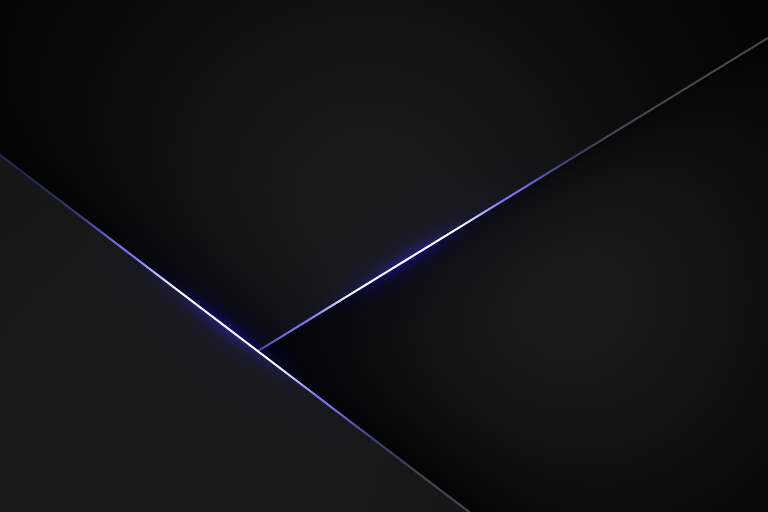
Give the GLSL for this background, as a Shadertoy shader.

```glsl
// Three dark overlapping panels divided by two thin glowing blue seams.
// Signed distances to the seams choose the panel, cast the soft shadows and
// drive the light, which fades along each seam away from a bright hot spot.

const float ASPECT = 1.5;

// Seams: a point on each one, a direction, and the position of the hot spot
const vec2 LONG_START = vec2(0.0, 0.6973);
const vec2 LONG_DIR = vec2(0.7958, -0.6056);
const float LONG_HOT = 0.555;
const vec2 BRANCH_START = vec2(0.504, 0.3145);
const vec2 BRANCH_DIR = vec2(0.8522, 0.5232);
const float BRANCH_HOT = 0.338;

// Seam light
const float HALF_WIDTH = 0.0021;
const float LIGHT_REACH = 0.26;
const float GLOW_REACH = 0.115;
const vec3 FAINT_BLUE = vec3(0.14, 0.16, 0.31);
const vec3 FAINT_GRAY = vec3(0.27, 0.27, 0.31);
const vec3 VIOLET = vec3(0.47, 0.45, 0.93);
const vec3 WHITE = vec3(1.0);
const vec3 GLOW_BLUE = vec3(0.09, 0.04, 0.72);

// Panels
const vec3 PANEL_GRAY = vec3(0.099, 0.099, 0.101);
const vec2 UPPER_CENTER = vec2(0.72, 0.58);
const vec2 RIGHT_CENTER = vec2(1.10, 0.43);
const vec2 LEFT_CENTER = vec2(0.35, 0.15);
const float UPPER_SPREAD = 0.42;
const float RIGHT_SPREAD = 0.30;
const float LEFT_SPREAD = 2.2;

// Returns position along a seam (x) and signed distance above it (y)
vec2 seamSpace(vec2 p, vec2 start, vec2 dir) {
    vec2 q = p - start;
    return vec2(dot(q, dir), dot(q, vec2(-dir.y, dir.x)));
}

float bell(float x, float width) {
    return exp(-x * x / (width * width));
}

float falloff(vec2 p, vec2 center, float spread) {
    vec2 q = p - center;
    return exp(-dot(q, q) / spread);
}

float shadow(float d, float strength, float width) {
    return 1.0 - strength * exp(-max(d, 0.0) / width);
}

// Seam colour from the signed offset along it to the hot spot
vec3 seamColor(float offset) {
    float light = bell(offset, LIGHT_REACH);
    vec3 faint = mix(FAINT_BLUE, FAINT_GRAY, smoothstep(0.3, 0.5, offset));
    vec3 color = mix(faint, VIOLET, smoothstep(0.0, 0.42, light));
    return mix(color, WHITE, smoothstep(0.42, 0.88, light));
}

// Narrow bright halo plus a wide weak one
vec3 seamGlow(float offset, float d) {
    float narrow = 0.60 * exp(-abs(d) / 0.010) * bell(offset, GLOW_REACH);
    float wide = 0.13 * exp(-abs(d) / 0.040) * bell(offset, 2.0 * GLOW_REACH);
    return GLOW_BLUE * (narrow + wide);
}

void mainImage(out vec4 fragColor, in vec2 fragCoord) {
    vec2 p = fragCoord / iResolution.xy * vec2(ASPECT, 1.0);
    float pixel = 1.0 / iResolution.y;

    vec2 longSeam = seamSpace(p, LONG_START, LONG_DIR);
    vec2 branch = seamSpace(p, BRANCH_START, BRANCH_DIR);
    float aboveLong = smoothstep(-pixel, pixel, longSeam.y);
    float aboveBranch = smoothstep(-pixel, pixel, branch.y);

    // Panel shading with shadows beneath the raised edges
    float upper = falloff(p, UPPER_CENTER, UPPER_SPREAD);
    float right = falloff(p, RIGHT_CENTER, RIGHT_SPREAD);
    right *= shadow(-branch.y, 0.55, 0.065);
    float behind = mix(right, upper, aboveBranch);
    behind *= shadow(longSeam.y, 0.75, 0.075);
    float left = falloff(p, LEFT_CENTER, LEFT_SPREAD);
    vec3 color = PANEL_GRAY * mix(left, behind, aboveLong);

    // Halos; the branch is hidden behind the left panel
    float longOffset = longSeam.x - LONG_HOT;
    float branchOffset = branch.x - BRANCH_HOT;
    color += seamGlow(longOffset, longSeam.y);
    color += seamGlow(branchOffset, branch.y) * aboveLong;

    // Crisp seam cores
    float branchCore = 1.0 - smoothstep(HALF_WIDTH - 0.5 * pixel, HALF_WIDTH + 0.5 * pixel, abs(branch.y));
    float longCore = 1.0 - smoothstep(HALF_WIDTH - 0.5 * pixel, HALF_WIDTH + 0.5 * pixel, abs(longSeam.y));
    color = mix(color, seamColor(branchOffset), branchCore * aboveLong);
    color = mix(color, seamColor(longOffset), longCore);

    fragColor = vec4(clamp(color, 0.0, 1.0), 1.0);
}
```
